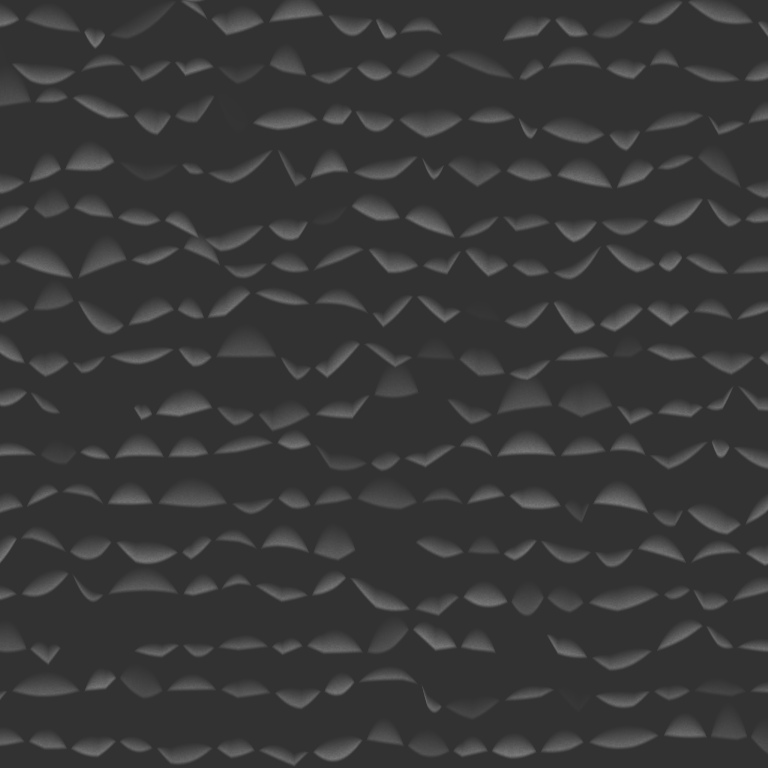
Reproduce this texture procedurally as a WebGL 2 fragment shader.

```glsl
#version 300 es
precision highp float;
// Dark grey sheet with rows of small raised flakes, lit from below and fading upward.

uniform vec2 u_resolution;
out vec4 fragColor;

vec3 hash3(vec2 p) {
    vec3 q = fract(p.xyx * vec3(0.1031, 0.1030, 0.0973));
    q += dot(q, q.yxz + 33.33);
    return fract((q.xxy + q.yzz) * q.zyx);
}

// Joint between two neighbouring flakes of a row
vec2 joint(vec2 cell) {
    vec2 d = 2.0 * hash3(cell + 17.0).xy - 1.0;
    float rowShift = 0.2 * (hash3(vec2(5.0, cell.y + 71.0)).x - 0.5);
    return cell + 0.5 + vec2(0.32 * d.x, 0.07 * d.y + 0.38 * d.y * d.y * d.y + rowShift);
}

// Brightness of the flake hung between two joints
float flake(vec2 p, vec2 cell) {
    vec2 a = joint(cell);
    vec2 b = joint(cell + vec2(1.0, 0.0));
    float inset = 0.04 * (b.x - a.x);
    float t = (p.x - a.x - inset) / (b.x - a.x - 2.0 * inset);
    if (t <= 0.0 || t >= 1.0) return 0.0;

    vec3 shape = hash3(cell + 113.0);
    vec3 look = hash3(cell + 241.0);
    float haze = smoothstep(0.78, 1.0, look.x);

    // Sagging lower edge: pointed tent blended with a round arc
    float apex = mix(0.25, 0.75, shape.x);
    float tent = min(t / apex, (1.0 - t) / (1.0 - apex));
    float arc = 4.0 * t * (1.0 - t);
    float sag = mix(-0.08, 0.42, shape.y);
    float bottom = mix(a.y, b.y, t) - sag * mix(tent, arc, shape.z) + 0.02;

    // Body tapers to both tips
    float span = clamp(b.x - a.x, 0.4, 1.1);
    float thickness = (mix(0.26, 0.56, look.y) + 0.35 * haze) * mix(0.6, 1.0, span);
    float height = thickness * pow(arc, 0.85) + 0.001;
    float rise = p.y - bottom;
    float fade = pow(clamp(1.0 - rise / height, 0.0, 1.0), 1.1);
    float edge = smoothstep(-0.02, 0.08, rise);

    float strength = (1.0 - 0.55 * haze) * mix(0.75, 1.12, look.z);
    strength *= smoothstep(0.03, 0.14, look.z);
    return strength * edge * fade;
}

void main() {
    vec2 uv = gl_FragCoord.xy / u_resolution;
    vec2 p = uv * 16.0;
    vec2 cell = floor(p);

    float light = 0.0;
    for (int row = -1; row <= 1; row++) {
        for (int col = -1; col <= 0; col++) {
            light = max(light, flake(p, cell + vec2(col, row)));
        }
    }

    // Fine grain on the lit parts
    float grain = hash3(floor(uv * 512.0) + 7.0).x - 0.5;
    light *= 1.0 + 0.14 * grain;

    fragColor = vec4(vec3(0.198 + 0.285 * light), 1.0);
}
```
